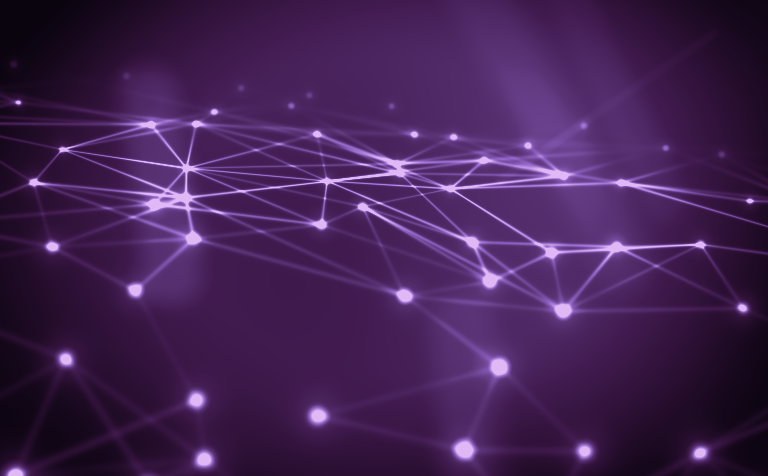
This background is drawn by a Shadertoy shader. Its source:

```glsl
// A glowing purple network seen in perspective with a shallow depth of field.
// Each point is mapped into a jittered node grid; only nearby cells are visited.
// Haze, beams and glow add up to one tone, which a colour ramp then tints.

const float ROWS = 8.0;
const float SPACING = 0.18;
const float FOCUS_ROW = 4.4;
const float HORIZON = 1.0;
const float DEPTH_RANGE = 0.95;
const float DEPTH_RATE = 0.2;

const vec3 RAMP[6] = vec3[6](
    vec3(0.04, 0.015, 0.06), vec3(0.17, 0.06, 0.20), vec3(0.26, 0.11, 0.32),
    vec3(0.35, 0.20, 0.46), vec3(0.57, 0.39, 0.78), vec3(0.88, 0.72, 0.96));

vec3 hash3(vec2 p) {
    vec3 q = fract(p.xyx * vec3(0.1031, 0.1030, 0.0973));
    q += dot(q, q.yxz + 33.33);
    return fract((q.xxy + q.yzz) * q.zyx);
}

vec3 purpleRamp(float tone) {
    tone = clamp(tone, 0.0, 5.0);
    int i = min(int(tone), 4);
    return mix(RAMP[i], RAMP[i + 1], tone - float(i));
}

// Distance to segment ab in x, position along it in y
vec2 segment(vec2 p, vec2 a, vec2 b) {
    vec2 ab = b - a;
    float along = clamp(dot(p - a, ab) / dot(ab, ab), 0.0, 1.0);
    return vec2(length(p - a - ab * along), along);
}

float beam(vec2 p, vec2 a, vec2 b, float width) {
    return 1.0 - smoothstep(0.2 * width, width, segment(p, a, b).x);
}

float blob(vec2 p, vec2 centre, vec2 size) {
    vec2 q = (p - centre) / size;
    return exp(-dot(q, q));
}

// Background tone: vignette, broad haze and soft light beams
float hazeTone(vec2 p) {
    float edge = length((p - vec2(0.82, 0.54)) / vec2(0.95, 0.74));
    float tone = 2.1 * (1.0 - smoothstep(0.42, 1.03, edge));
    tone += 0.85 * blob(p, vec2(1.15, 0.84), vec2(0.36, 0.28));
    tone += 0.35 * blob(p, vec2(1.10, 0.42), vec2(0.35, 0.25));
    tone -= 0.25 * blob(p, vec2(0.70, 0.42), vec2(0.25, 0.20));
    tone += 0.95 * beam(p, vec2(0.31, 0.80), vec2(0.36, 0.42), 0.10);
    tone += 0.38 * beam(p, vec2(0.98, 1.05), vec2(1.31, 0.45), 0.10);
    tone += 0.30 * beam(p, vec2(1.18, 1.05), vec2(1.40, 0.58), 0.07);
    tone += 0.60 * beam(p, vec2(0.97, 0.32), vec2(1.00, -0.05), 0.11);
    tone += 0.20 * beam(p, vec2(1.05, 0.62), vec2(1.50, 0.93), 0.015);
    return max(tone + 0.12 * sin(5.0 * p.x + 2.0 * sin(4.0 * p.y)), 0.0);
}

// The whole network tilts down towards the right
float tilt(float x) {
    return 0.11 * (x - 0.8);
}

vec2 gridCell(vec2 p) {
    float remaining = max((HORIZON - p.y - tilt(p.x)) / DEPTH_RANGE, 0.01);
    return floor(vec2(p.x / SPACING, -log(remaining) / DEPTH_RATE));
}

// Node position in xy, row depth in z, random seed in w
vec4 nodeAt(vec2 cell) {
    vec3 random = hash3(cell + 47.0);
    vec2 spot = cell + 0.5 + vec2(0.7, 0.75) * (random.xy - 0.5);
    float x = spot.x * SPACING;
    float y = HORIZON - DEPTH_RANGE * exp(-DEPTH_RATE * spot.y) - tilt(x);
    return vec4(x, y, spot.y, random.z);
}

// Cells are fuller around the focus and empty past the last row
bool isEmpty(vec2 cell, float seed) {
    float presence = abs(cell.y - 4.0) < 1.5 ? 0.85 : 0.6;
    return seed > presence || cell.y >= ROWS;
}

float nodeGlow(vec2 p, vec4 node) {
    float near = max(FOCUS_ROW - node.z, 0.0);
    float far = max(node.z - FOCUS_ROW - 0.6, 0.0);
    float d = length(p - node.xy) / (0.0095 + 0.0044 * near);
    float disc = 1.0 - smoothstep(0.2, 1.2, d);
    return (2.5 * disc + 0.9 * exp(-0.3 * d * d)) * exp(-0.5 * far);
}

float edgeGlow(vec2 p, vec4 a, vec4 b, float pixel) {
    vec2 hit = segment(p, a.xy, b.xy);
    float depth = mix(a.z, b.z, hit.y) - FOCUS_ROW;
    float d = hit.x / max(0.0019 + 0.0018 * abs(depth), 0.6 * pixel);
    if (d > 5.0) return 0.0;
    float floorLight = depth < 0.0 ? 0.28 : 0.0;
    float strength = mix(floorLight, 1.0, exp(-0.6 * depth * depth));
    return strength * (exp(-d * d) + 0.12 * exp(-0.25 * d * d));
}

float networkGlow(vec2 p, float pixel) {
    vec2 home = gridCell(p);
    float glow = 0.0;
    if (home.y > ROWS) return glow;
    for (int row = -1; row <= 1; row++)
    for (int column = -2; column <= 1; column++) {
        vec2 cell = home + vec2(column, row);
        vec4 node = nodeAt(cell);
        if (isEmpty(cell, node.w)) continue;
        glow += nodeGlow(p, node);
        if (column == 1) continue;
        // Candidate partners: above, then three in each of the next two columns
        for (int k = column < -1 ? 6 : 2; k < 9; k++) {
            vec2 other = cell + vec2(k / 3, k % 3 - 1);
            vec4 partner = nodeAt(other);
            float chance = fract(31.0 * node.w + 57.0 * partner.w);
            if (chance > 0.65 || isEmpty(other, partner.w)) continue;
            glow += (2.6 - 2.6 * chance) * edgeGlow(p, node, partner, pixel);
        }
    }
    return glow;
}

void mainImage(out vec4 fragColor, in vec2 fragCoord) {
    vec2 p = fragCoord / iResolution.y;
    float tone = hazeTone(p) + networkGlow(p, 1.0 / iResolution.y);
    fragColor = vec4(purpleRamp(tone), 1.0);
}
```
